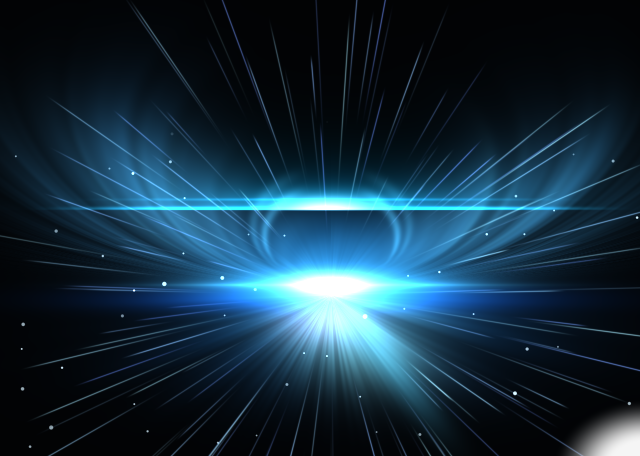
This background is drawn by a WebGL 2 fragment shader. Its source:

```glsl
#version 300 es
precision highp float;
// Deep-space burst: twin horizontal flares, curved blue wings, radial streaks and sparks.
uniform vec2 u_resolution;
out vec4 outColor;

#define CORE vec2(0.726, 0.375)
#define HORIZON 0.1645
#define RAY_LAYERS 4
#define RAY_GAIN 0.62
#define ARC_GAIN 0.55
#define SPARK_CELL 0.085
#define SPARK_CHANCE 0.32

float hash(vec2 p) {
  return fract(sin(dot(p, vec2(127.1, 311.7))) * 43758.5453);
}

float noise(vec2 p) {
  vec2 i = floor(p), f = fract(p);
  f = f * f * (3.0 - 2.0 * f);
  return mix(mix(hash(i), hash(i + vec2(1, 0)), f.x),
             mix(hash(i + vec2(0, 1)), hash(i + vec2(1, 1)), f.x), f.y);
}

// Soft elliptical glow, turned by an angle
float glow(vec2 p, vec2 center, vec2 radii, float angle) {
  vec2 d = p - center;
  float c = cos(angle), s = sin(angle);
  d = vec2(c * d.x + s * d.y, c * d.y - s * d.x) / radii;
  return exp(-dot(d, d));
}

float band(float x, float center, float width) {
  float d = (x - center) / width;
  return exp(-d * d);
}

// Thin tapered streaks pointing at the burst center
vec3 rays(vec2 p, float pixel) {
  vec3 sum = vec3(0);
  float r = length(p), turn = atan(p.x, -p.y) / 6.28318 + 0.5;
  for (int i = 0; i < RAY_LAYERS; i++) {
    float layer = float(i), count = 23.0 + 8.0 * layer;
    float id = floor(turn * count);
    vec2 seed = vec2(id, layer * 7.0 + 3.0);
    float offset = 0.2 + 0.6 * hash(seed);
    float across = abs(fract(turn * count) - offset) * 6.28318 * r / count;
    float start = 0.12 + 0.3 * hash(seed + 11.0);
    float along = (r - start) / (0.14 + 0.32 * hash(seed + 23.0));
    float taper = smoothstep(0.0, 0.65, along) * smoothstep(1.0, 0.8, along);
    float width = max(0.0014, pixel * 0.8);
    float line = exp(-across * across / (width * width)) * taper;
    vec3 tint = mix(vec3(0.35, 0.45, 0.85), vec3(0.65, 0.9, 0.95), hash(seed + 37.0));
    sum += tint * line * (0.2 + 0.8 * hash(seed + 51.0));
  }
  return sum * RAY_GAIN;
}

// Scattered sparks, one per grid cell at most
float sparks(vec2 p, float pixel) {
  vec2 id = floor(p / SPARK_CELL);
  vec2 spot = (id + 0.15 + 0.7 * vec2(hash(id + 5.0), hash(id + 9.0))) * SPARK_CELL;
  float size = mix(0.0012, 0.0046, pow(hash(id + 17.0), 3.0));
  float dotMask = smoothstep(size + pixel, size - pixel * 0.5, length(p - spot));
  return dotMask * step(hash(id), SPARK_CHANCE) * (0.45 + 0.55 * hash(id + 29.0));
}

void main() {
  float pixel = 1.0 / u_resolution.y;
  vec2 uv = gl_FragCoord.xy * pixel;
  vec2 p = uv - CORE;
  vec2 burst = p + vec2(0.0, 0.022);
  vec2 dir = burst / max(length(burst), 0.001);
  float fan = noise(dir * 9.0 + 20.0) * 0.6 + noise(dir * 28.0 + 50.0) * 0.4;

  // Ellipses that all touch at the core give the wings their curve
  float height = max(p.y, 0.004);
  float curve = (p.x * p.x * 0.55 + height * height) / (2.0 * height);
  float fibre = noise(vec2(curve * 17.0, sign(p.x) * 8.0 + 30.0));
  fibre = 0.6 * fibre + 0.4 * noise(vec2(curve * 50.0, 4.0 + sign(p.x) * 3.0));
  float wings = mix(0.8, 0.35 + 1.15 * fibre, smoothstep(0.0, 0.08, p.y));

  vec3 col = vec3(0.006, 0.01, 0.016);
  col += vec3(0.14, 0.32, 0.43) * wings * glow(p, vec2(-0.29, 0.13), vec2(0.33, 0.13), -0.5);
  col += vec3(0.13, 0.31, 0.42) * wings * glow(p, vec2(0.33, 0.12), vec2(0.33, 0.115), 0.45);
  col += vec3(0.03, 0.09, 0.14) * wings * glow(p, vec2(-0.48, 0.27), vec2(0.2, 0.21), 0.0);
  col += vec3(0.02, 0.065, 0.10) * wings * glow(p, vec2(0.5, 0.25), vec2(0.2, 0.2), 0.0);
  col += vec3(0.06, 0.29, 0.48) * glow(p, vec2(0.0, 0.055), vec2(0.21, 0.11), 0.0);

  // Bright rims along the wing curves
  float rims = band(curve, 0.108, 0.006) + 0.5 * band(curve, 0.127, 0.007)
             + 0.5 * band(curve, 0.26, 0.012) + 0.35 * band(curve, 0.31, 0.016)
             + 0.3 * band(curve, 0.43, 0.025);
  float rimFade = smoothstep(0.03, 0.1, p.y) * band(p.y, 0.12, 0.16) * smoothstep(0.04, 0.12, abs(p.x));
  col += vec3(0.22, 0.5, 0.62) * rims * rimFade * ARC_GAIN;

  // Fanned light below the core
  float fanLight = 0.45 + 0.95 * fan;
  col += vec3(0.05, 0.19, 0.34) * fanLight * glow(p, vec2(0.02, -0.09), vec2(0.4, 0.14), 0.0);
  col += vec3(0.30, 0.43, 0.36) * fanLight * glow(p, vec2(0.05, -0.115), vec2(0.16, 0.1), -0.2);
  col += vec3(0.12, 0.31, 0.38) * glow(p, vec2(0.125, -0.17), vec2(0.16, 0.035), -0.9);
  col += vec3(0.45, 0.34, 0.42) * glow(p, vec2(-0.01, -0.07), vec2(0.095, 0.055), 0.0);
  col += vec3(0.01, 0.18, 0.56) * glow(p, vec2(0.0, -0.031), vec2(0.4, 0.026), 0.0);

  // Lower flare
  col += vec3(0.15, 0.55, 0.75) * glow(p, vec2(0), vec2(0.21, 0.036), 0.0);
  col += vec3(1.1) * glow(p, vec2(0), vec2(0.085, 0.023), 0.0);
  col += vec3(0.3, 0.75, 0.9) * exp(-abs(p.y) / 0.006) * band(p.x, 0.0, 0.29);

  // Upper flare, cut off sharply at its lower edge
  float rise = p.y - HORIZON, above = smoothstep(-pixel, pixel, rise);
  vec3 dome = vec3(0.0, 0.34, 0.48) * exp(-max(rise, 0.0) / 0.065) * band(p.x, 0.0, 0.36);
  dome += vec3(0.15, 0.6, 0.75) * glow(p, vec2(-0.01, HORIZON), vec2(0.16, 0.036), 0.0);
  dome += vec3(0.95) * glow(p, vec2(-0.01, HORIZON), vec2(0.09, 0.021), 0.0);
  dome += vec3(0.1, 0.72, 0.95) * band(rise, 0.003, 0.0042) * smoothstep(0.67, 0.25, abs(p.x));
  dome += vec3(0.03, 0.25, 0.34) * band(rise, 0.023, 0.003) * smoothstep(0.6, 0.1, abs(p.x));
  col += dome * above;

  // Streaks, sparks and the pale lower right corner
  col += rays(burst, pixel);
  col += vec3(0.85, 0.95, 1.0) * sparks(uv, pixel) * smoothstep(0.75, 0.6, uv.y);
  float corner = length((uv - vec2(1.42, -0.03)) / vec2(0.21, 0.155));
  col = mix(col, vec3(0.96), smoothstep(1.0, 0.4, corner));
  outColor = vec4(clamp(col, 0.0, 1.0), 1.0);
}
```
